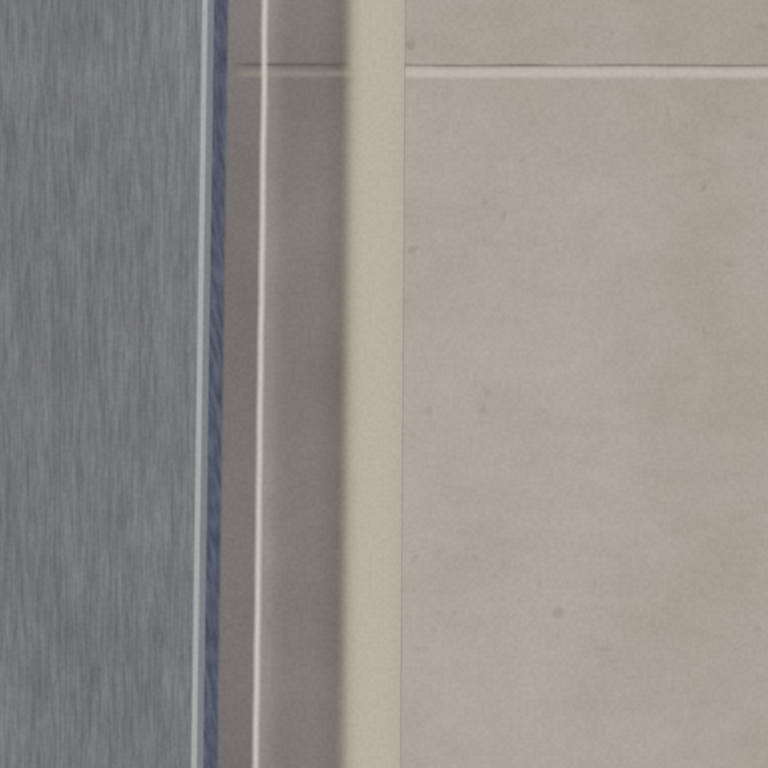
Write a WebGL 2 fragment shader that draws this texture.

```glsl
#version 300 es
precision highp float;

uniform vec2 u_resolution;
out vec4 fragColor;

#define EDGE_SOFT 0.0022
#define LEAN_LEFT 0.0145
#define LEAN_RIGHT 0.0065
#define STEEL_END 0.262
#define SEAL_START 0.279
#define SEAL_END 0.297
#define BEAD_X 0.345
#define TRIM_START 0.453
#define TRIM_END 0.528
#define GROUT_Y 0.913
#define BRUSH_GAIN 0.055
#define GRAIN_GAIN 0.022

const vec3 STEEL = vec3(0.455, 0.458, 0.465);
const vec3 STEEL_RIM = vec3(0.66, 0.67, 0.67);
const vec3 GAP = vec3(0.49, 0.50, 0.52);
const vec3 SEAL = vec3(0.33, 0.35, 0.41);
const vec3 RECESS = vec3(0.465, 0.445, 0.435);
const vec3 BEAD = vec3(0.80, 0.78, 0.75);
const vec3 SHADED_TILE = vec3(0.495, 0.477, 0.452);
const vec3 TRIM = vec3(0.705, 0.675, 0.615);
const vec3 TILE = vec3(0.685, 0.652, 0.622);
const vec3 TILE_WARM = vec3(0.650, 0.613, 0.570);
const vec3 GROUT_LIGHT = vec3(0.755, 0.725, 0.685);
const vec3 GROUT_DARK = vec3(0.43, 0.40, 0.37);

vec2 hashGradient(vec2 cell) {
    vec3 q = fract(cell.xyx * vec3(0.1031, 0.1030, 0.0973));
    q += dot(q, q.yzx + 33.33);
    float angle = 6.2832 * fract((q.x + q.y) * q.z);
    return vec2(cos(angle), sin(angle));
}

float gradientNoise(vec2 p) {
    vec2 i = floor(p), f = p - i;
    vec2 u = f * f * f * (f * (f * 6.0 - 15.0) + 10.0);
    vec2 e = vec2(0.0, 1.0);
    float low = mix(dot(hashGradient(i), f),
                    dot(hashGradient(i + e.yx), f - e.yx), u.x);
    float high = mix(dot(hashGradient(i + e), f - e),
                     dot(hashGradient(i + e.yy), f - e.yy), u.x);
    return mix(low, high, u.y);
}

float fbm(vec2 p) {
    float sum = 0.0, gain = 0.6;
    for (int k = 0; k < 4; k++) {
        sum += gain * gradientNoise(p);
        p = p * 2.03 + 17.3;
        gain *= 0.5;
    }
    return sum;
}

float rise(float edge, float x, float soft) {
    return smoothstep(edge - soft, edge + soft, x);
}

float line(float center, float halfWidth, float x, float soft) {
    return 1.0 - rise(halfWidth, abs(x - center), soft);
}

void main() {
    vec2 p = gl_FragCoord.xy / u_resolution;
    float soft = max(EDGE_SOFT, 0.8 / u_resolution.x);
    float lean = mix(LEAN_LEFT, LEAN_RIGHT, smoothstep(0.25, 0.5, p.x));
    float x = p.x + (1.0 - p.y) * lean;
    float cloud = fbm(p * 5.0 + 3.0);

    // Brushed steel with vertical streaks
    float brush = gradientNoise(p * vec2(150.0, 14.0))
                + 0.7 * gradientNoise(p * vec2(260.0, 38.0) + 9.0)
                + 0.5 * gradientNoise(p * vec2(45.0, 5.0) + 31.0);
    vec3 color = STEEL + BRUSH_GAIN * brush + 0.025 * cloud;
    color += 0.025 * smoothstep(0.12, 0.26, x) * p.y;

    // Rim, gap, dark seal and recess
    color = mix(color, GAP, rise(STEEL_END, x, soft));
    color = mix(color, STEEL_RIM, line(STEEL_END + 0.005, 0.0035, x, soft));
    float weave = gradientNoise(vec2(x * 160.0 + p.y * 30.0, p.y * 32.0));
    color = mix(color, SEAL + 0.10 * weave, rise(SEAL_START, x, soft));
    vec3 recess = RECESS + 0.04 * cloud + 0.035 * smoothstep(0.6, 1.0, p.y);
    color = mix(color, recess, rise(SEAL_END, x, soft * 1.5));

    // Shaded tile, darkening toward the trim
    vec3 shaded = SHADED_TILE + 0.06 * cloud;
    shaded += 0.07 * (1.0 - smoothstep(BEAD_X, BEAD_X + 0.035, x));
    shaded -= 0.035 * smoothstep(0.41, TRIM_START, x);
    color = mix(color, shaded, rise(BEAD_X, x, soft));

    // Joint on the shaded side
    float sideSpan = rise(0.312, x, 0.012);
    color = mix(color, GROUT_LIGHT * 0.80, 0.55 * sideSpan * line(GROUT_Y - 0.009, 0.004, p.y, 0.004));
    color = mix(color, GROUT_DARK * 0.88, 0.75 * sideSpan * line(GROUT_Y + 0.003, 0.002, p.y, 0.003));
    float beadX = BEAD_X + 0.0012 * gradientNoise(vec2(2.0, p.y * 12.0));
    color = mix(color, BEAD, 0.92 * line(beadX, 0.0035, x, 0.0035));

    // Sunlit tile with warm stains and sparse pits
    float warmth = 0.25 + 1.1 * cloud + 0.55 * smoothstep(0.7, 1.0, p.x) * (1.0 - 0.5 * p.y);
    warmth += 0.45 * smoothstep(0.78, 0.95, p.y);
    vec3 tile = mix(TILE, TILE_WARM, clamp(warmth, 0.0, 1.0));
    float pits = smoothstep(0.34, 0.60, gradientNoise(p * 42.0 + 5.0));
    tile -= 0.045 * pits * smoothstep(-0.05, 0.25, gradientNoise(p * 6.0 + 11.0));
    tile += 0.02 * fbm(p * vec2(18.0, 30.0));

    // Joint on the sunlit side
    float jointY = GROUT_Y + 0.0015 * gradientNoise(vec2(p.x * 9.0, 4.0));
    tile = mix(tile, GROUT_LIGHT, 0.85 * line(jointY - 0.008, 0.006, p.y, 0.004));
    float crease = 0.65 + 0.6 * gradientNoise(vec2(p.x * 14.0, 8.0));
    tile = mix(tile, GROUT_DARK, crease * line(jointY + 0.002, 0.001, p.y, 0.0025));
    color = mix(color, tile, rise(TRIM_END, x, soft));

    // Rounded trim with a soft shadowed flank
    float across = clamp((x - TRIM_START) / (TRIM_END - TRIM_START), 0.0, 1.0);
    vec3 trim = TRIM + 0.02 * sin(3.1416 * across) - 0.05 * (1.0 - smoothstep(0.0, 0.3, across));
    color = mix(color, trim, rise(TRIM_START, x, 0.010) * (1.0 - rise(TRIM_END, x, soft)));

    // Fine grain over everything
    color += GRAIN_GAIN * gradientNoise(p * 190.0) + 0.012 * gradientNoise(p * 90.0 + 40.0);
    fragColor = vec4(clamp(color, 0.0, 1.0), 1.0);
}
```
